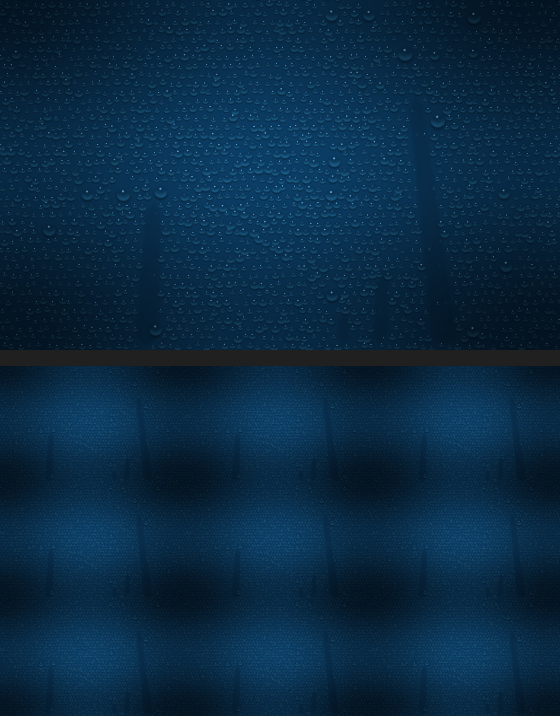
Top: one tile. Bottom: repeated 3 by 3.
A WebGL 1 fragment shader for this texture:

```glsl
precision highp float;
// Dew on dark blue glass: packed small drops, a few large ones and wiped run tracks.
uniform vec2 u_resolution;

const vec2 GRID = vec2(64.0, 40.0);        // small drops per tile, both even
const float BIG_CELL = 4.0;                // small cells per large cell
const float BIG_SHARE = 0.13;              // share of large cells that hold a drop
const float JITTER = 0.42;
const vec2 GLOW_CENTRE = vec2(0.48, 0.53);
const vec3 EDGE_BLUE = vec3(0.012, 0.075, 0.130);
const vec3 CENTRE_BLUE = vec3(0.045, 0.245, 0.405);
const vec3 RIM_TINT = vec3(0.065, 0.145, 0.165);
const vec3 GLINT_TINT = vec3(0.38, 0.50, 0.54);
const float SHADOW_DEPTH = 0.36;
const float TAU = 6.2831853;

float hash(vec2 p, float seed) {
  vec3 q = fract(vec3(p.xyx) * vec3(0.1031, 0.1030, 0.0973) + seed * 0.137);
  q += dot(q, q.yzx + 33.33);
  return fract((q.x + q.y) * q.z);
}

// Wrapping glow: 1 at its centre, 0 in the far corners
float glow(vec2 uv) {
  vec2 wave = 0.5 + 0.5 * cos(TAU * (uv - GLOW_CENTRE));
  return 0.5 * (wave.x + wave.y);
}

// Wiped path running down from its head and closing above the lower edge
float track(vec2 uv, vec2 head, float drift, float halfWidth) {
  float fall = head.y - uv.y;
  float width = halfWidth * smoothstep(-0.01, 0.06, fall) * (0.75 + 0.6 * fall);
  width *= smoothstep(0.0, 0.04, uv.y);
  float side = abs(uv.x - head.x - drift * fall);
  return smoothstep(0.0, 0.012, width - side);
}

float tracks(vec2 uv) {
  float wiped = track(uv, vec2(0.740, 0.74), 0.075, 0.024);
  wiped = max(wiped, track(uv, vec2(0.275, 0.44), -0.03, 0.026));
  wiped = max(wiped, track(uv, vec2(0.685, 0.24), -0.03, 0.022));
  return max(wiped, track(uv, vec2(0.615, 0.13), -0.02, 0.020));
}

// Large drop of the cell around p: offset from its centre, and radius
vec3 largeDrop(vec2 p) {
  vec2 cell = mod(floor(p / BIG_CELL), GRID / BIG_CELL);
  vec2 centre = 0.5 + 0.2 * (vec2(hash(cell, 1.0), hash(cell, 2.0)) - 0.5);
  float radius = mix(0.14, 0.23, hash(cell, 3.0));
  radius *= step(hash(cell, 4.0), BIG_SHARE);
  return vec3(fract(p / BIG_CELL) - centre, radius);
}

// Drop layers at n, in radii: shadow, body, lower rim light, glint
vec4 dropLayers(vec2 n, float pixel) {
  float dist = length(n);
  float soft = max(0.13, pixel);
  float body = 1.0 - smoothstep(1.0 - soft, 1.0 + soft, dist);
  float shadow = 1.0 - smoothstep(0.65, 1.4, length(n + vec2(0.0, 0.3)));
  float rim = body * smoothstep(0.35, -0.75, n.y) * (0.35 + 0.65 * smoothstep(0.1, 0.8, dist));
  float glint = 1.0 - smoothstep(0.04, 0.16 + 0.6 * pixel, length(n - vec2(-0.08, 0.4)));
  return vec4(shadow, body, rim, glint);
}

void main() {
  vec2 uv = gl_FragCoord.xy / u_resolution;
  vec2 p = uv * GRID;
  float pixel = GRID.x / u_resolution.x;
  float light = glow(uv);
  vec4 layers = vec4(0.0);

  // Small drops on staggered rows
  for (int j = -1; j <= 1; j++) {
    float row = floor(p.y) + float(j);
    float shift = 0.5 * mod(row, 2.0);
    for (int i = -1; i <= 1; i++) {
      vec2 cell = vec2(floor(p.x - shift) + float(i), row);
      vec2 id = mod(cell, GRID);
      vec2 jitter = JITTER * (vec2(hash(id, 5.0), hash(id, 6.0)) - 0.5);
      vec2 centre = cell + 0.5 + jitter + vec2(shift, 0.0);
      vec2 place = fract(centre / GRID);
      float size = hash(id, 7.0);
      float radius = mix(0.29, 0.53, size * size) * mix(0.88, 1.04, glow(place));

      // Only a few tiny beads stay inside the tracks
      if (tracks(place) > 0.3) radius *= 0.45 * step(0.86, hash(id, 8.0));

      // Large drops clear their surroundings, further above than below
      vec3 large = largeDrop(centre);
      vec2 gap = large.xy * vec2(1.0, large.y > 0.0 ? 0.75 : 1.0);
      if (large.z > 0.0 && length(gap) < large.z + 0.09) radius = 0.0;
      if (radius < 0.01) continue;

      vec2 n = (p - centre) / (radius * vec2(1.06, 0.96));
      vec4 found = dropLayers(n, pixel / radius);
      found.w *= 0.2 + 0.8 * hash(id, 9.0);
      layers = max(layers, found);
    }
  }

  // Large drops
  vec3 large = largeDrop(p);
  if (large.z > 0.0) {
    vec4 found = dropLayers(large.xy / large.z, pixel / (BIG_CELL * large.z));
    layers = max(layers, found);
  }

  // Glass, shadows, drop bodies, rim light and glints
  vec3 color = mix(EDGE_BLUE, CENTRE_BLUE, light);
  color *= 1.0 - 0.1 * tracks(uv);
  color *= 1.0 - SHADOW_DEPTH * layers.x * (1.0 - 0.75 * layers.y);
  color += RIM_TINT * layers.z * mix(0.4, 1.0, light);
  color += GLINT_TINT * layers.w * mix(0.5, 1.0, light);
  gl_FragColor = vec4(color, 1.0);
}
```
